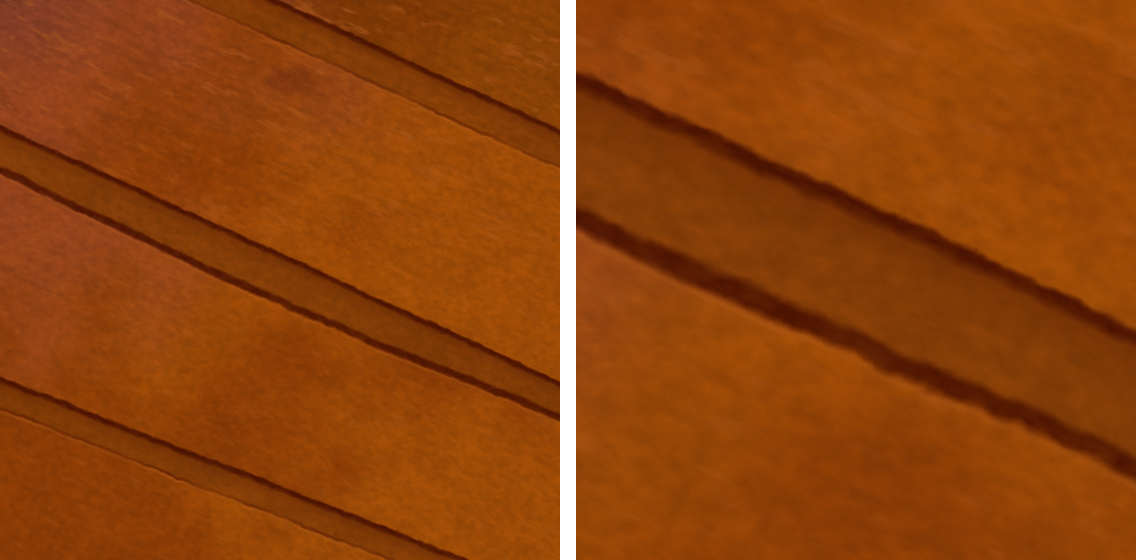
Left: the whole. Right: its middle third, enlarged.
Reproduce this texture procedurally as a WebGL 1 fragment shader.

```glsl
precision highp float;
uniform vec2 u_resolution;

const float FIRST_GROOVE = 0.228;   // height of the middle groove at the left edge, from the top
const float SPACING = 0.449;
const float SLOPE = 0.457;
const float FAN = 0.066;            // the lowest groove runs flatter
const float GROOVE_WIDTH = 0.058;
const float TAPER = 0.007;          // grooves narrow downward
const float MIDDLE_SWELL = 0.016;   // the middle groove is wider and bowed
const float WOBBLE = 0.003;
const float RAGGED = 0.006;         // fine roughness of the edges
const float GRAIN = 0.12;
const float SPECKLE = 0.20;
const float BLOTCH = 0.10;

const vec3 WOOD = vec3(0.540, 0.232, 0.020);
const vec3 AMBER = vec3(0.615, 0.292, 0.025);
const vec3 ROSE = vec3(0.580, 0.262, 0.118);
const vec3 MAUVE = vec3(0.470, 0.225, 0.165);
const vec3 KNOT = vec3(0.440, 0.175, 0.060);
const vec3 CHANNEL = vec3(0.500, 0.230, 0.025);
const vec3 SHADOW = vec3(0.295, 0.075, 0.006);
const vec3 SHEEN = vec3(0.680, 0.350, 0.120);

float hash(vec2 p) {
  vec3 q = fract(vec3(p.xyx) * 0.1031);
  q += dot(q, q.yzx + 33.33);
  return fract((q.x + q.y) * q.z);
}

float noise(vec2 p) {
  vec2 i = floor(p), f = fract(p);
  f = f * f * (3.0 - 2.0 * f);
  return mix(mix(hash(i), hash(i + vec2(1.0, 0.0)), f.x),
             mix(hash(i + vec2(0.0, 1.0)), hash(i + 1.0), f.x), f.y);
}

float fbm(vec2 p) {
  float sum = 0.0, amp = 0.5;
  for (int i = 0; i < 4; i++) {
    sum += amp * noise(p);
    p = p * 2.03 + 17.0;
    amp *= 0.5;
  }
  return sum / 0.9375;
}

float band(float d, float halfWidth) {
  return 1.0 - smoothstep(halfWidth * 0.35, halfWidth * 1.3, abs(d));
}

void main() {
  vec2 p = gl_FragCoord.xy / u_resolution;
  p.y = 1.0 - p.y;

  // Grooves: a deep upper edge, a channel and a lower edge with a lit rim
  float channel = 0.0, shadow = 0.0, rim = 0.0, plank = 0.0;
  float ragged = RAGGED * (fbm(p * 70.0 + 5.0) - 0.5);
  for (int i = -1; i <= 1; i++) {
    float k = float(i);
    float middle = 1.0 - abs(k);
    float wobble = WOBBLE * (noise(vec2(p.x * 9.0, k * 7.0 + 40.0)) - 0.5);
    float top = FIRST_GROOVE + SPACING * k + (SLOPE - FAN * max(k, 0.0)) * p.x + wobble;
    float width = GROOVE_WIDTH - TAPER * k
                + middle * MIDDLE_SWELL * (1.0 - p.x + sin(3.14159 * p.x));
    float depth = p.y - top + ragged;
    float lower = depth - width + WOBBLE * (noise(vec2(p.x * 25.0, k + 60.0)) - 0.5);
    float lowerHalf = mix(0.0035, 0.0085, middle);

    float inside = smoothstep(-0.003, 0.003, depth) * (1.0 - smoothstep(-0.004, 0.004, lower));
    float edge = smoothstep(-0.008, -0.002, depth) * (1.0 - smoothstep(0.000, 0.013, depth));
    float falloff = 0.26 * inside * (1.0 - smoothstep(0.0, 0.035, depth));
    float wear = 0.55 + 0.8 * noise(vec2(p.x * 22.0, k * 5.0 + 80.0));
    float lowerEdge = band(lower, lowerHalf) * mix(0.36 * wear, 0.72 + 0.15 * wear, middle);

    channel = max(channel, inside);
    shadow = max(shadow, max(max(edge * (0.78 + 0.18 * wear), falloff), lowerEdge));
    rim = max(rim, band(lower - lowerHalf - 0.002, 0.003) * wear);
    plank += step(0.0, depth);
  }

  // Stained planks: rosy at the upper left, amber toward the right
  vec2 along = normalize(vec2(1.0, SLOPE));
  vec2 g = vec2(dot(p, along), dot(p, vec2(-along.y, along.x))) + plank * 3.7;
  float cloud = fbm(p * 4.5 + plank * 5.0);
  float rosy = smoothstep(0.42, 0.85, 1.05 - p.x * 0.75 - p.y * 0.75 + (cloud - 0.5) * 0.8);
  float amber = smoothstep(0.25, 0.8, p.x * 0.65 + p.y * 0.15 + (cloud - 0.5) * 1.3 + 0.12);
  vec3 color = mix(WOOD, AMBER, amber);
  color = mix(color, ROSE, rosy * 0.9);
  color = mix(color, MAUVE, 0.75 * (1.0 - smoothstep(0.0, 0.25, length(p * vec2(0.9, 1.3)))));
  float knot = length((p - vec2(0.55, 0.15)) * vec2(1.0, 1.3)) + 0.14 * (fbm(p * 28.0) - 0.5);
  color = mix(color, KNOT, 0.65 * (1.0 - smoothstep(0.0, 0.1, knot)));
  color *= mix(0.87, 1.0, min(plank, 1.0));

  color = mix(color, CHANNEL, channel * 0.9);

  // Speckle everywhere; grain and short scratches strongest near the top
  float streaks = fbm(g * vec2(14.0, 110.0)) - 0.5;
  float specks = fbm(g * vec2(95.0, 135.0)) - 0.5;
  float blotches = fbm(p * 18.0 + 9.0) - 0.5;
  float fade = mix(1.3, 0.5, smoothstep(0.0, 0.7, p.y));
  color *= 1.0 + GRAIN * streaks * fade + SPECKLE * specks + BLOTCH * blotches;
  vec2 warped = g + 0.012 * (fbm(p * 14.0 + 50.0) - 0.5);
  float scratch = smoothstep(0.60, 0.82, fbm(warped * vec2(28.0, 95.0) + 31.0));
  color = mix(color, SHEEN, scratch * 0.36 * fade * (1.0 - channel));

  // Lit rims and dark edges
  color = mix(color, SHEEN, rim * 0.28);
  color = mix(color, SHADOW, clamp(shadow * (1.0 + 0.5 * specks), 0.0, 1.0));
  gl_FragColor = vec4(color, 1.0);
}
```
